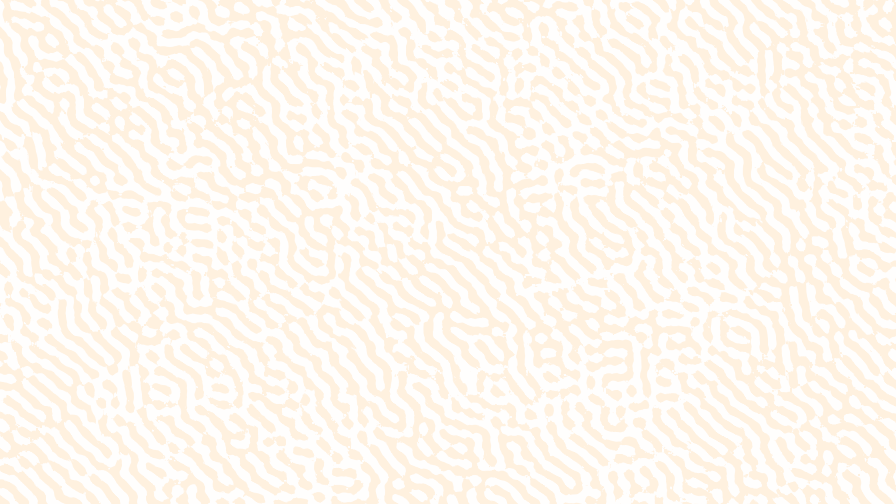
Write a Shadertoy shader that draws this pattern.

```glsl
// Labyrinth of pale worm-like stripes, leaning down to the right.
// Random plane waves near one wavelength are squashed to two phases and
// band-filtered once more; flat saddles are then pushed open or shut.

const float TAU = 6.28319;
const float WAVELENGTH = 0.0315; // in canvas heights
const int WAVES = 24;

vec3 waves[WAVES]; // xy: wave vector, z: phase

float hash(float n) {
    return fract(sin(n * 12.9898 + 4.137) * 43758.5453);
}

// Smooth value noise from -1 to 1
float noise(vec2 p) {
    vec2 cell = floor(p), f = smoothstep(0.0, 1.0, fract(p));
    float n = cell.x + 57.0 * cell.y;
    float low = mix(hash(n), hash(n + 1.0), f.x);
    float high = mix(hash(n + 57.0), hash(n + 58.0), f.x);
    return 2.0 * mix(low, high, f.y) - 1.0;
}

// Directions crowd around the diagonal, with a few strays far from it
void setupWaves() {
    for (int i = 0; i < WAVES; i++) {
        float n = float(i);
        float spread = 2.0 * (n + hash(n)) / float(WAVES) - 1.0;
        float angle = 0.76 + 0.5 * spread + 0.8 * spread * spread * spread;
        float frequency = TAU / WAVELENGTH * (0.84 + 0.36 * hash(n + 40.0));
        waves[i] = vec3(frequency * vec2(cos(angle), sin(angle)), TAU * hash(n + 80.0));
    }
}

// Sum of the waves, pushed towards -1 and 1
float twoPhase(vec2 p) {
    float sum = 0.0;
    for (int i = 0; i < WAVES; i++) {
        sum += cos(dot(waves[i].xy, p) + waves[i].z);
    }
    return tanh(2.5 * sum * sqrt(2.0 / float(WAVES)));
}

// Band-pass filter: a centre and three rings of samples
float labyrinth(vec2 p) {
    vec3 radius = WAVELENGTH * vec3(0.25, 0.6, 1.1);
    vec3 weight = vec3(0.1, -0.138, 0.036);
    float sum = 0.13 * twoPhase(p);
    for (int ring = 0; ring < 3; ring++) {
        int count = 6 + 2 * ring;
        for (int i = 0; i < count; i++) {
            float a = TAU * (float(i) + 0.5) / float(count);
            sum += weight[ring] * twoPhase(p + radius[ring] * vec2(cos(a), sin(a)));
        }
    }
    return sum;
}

void mainImage(out vec4 fragColor, in vec2 fragCoord) {
    vec3 cream = vec3(1.0, 0.945, 0.875);
    vec3 white = vec3(1.0, 0.995, 0.993);
    vec2 p = fragCoord / iResolution.y;

    setupWaves();
    float value = labyrinth(p);

    // Where the field is flat, lean to one colour so that no corners touch
    float fullSlope = TAU / WAVELENGTH / iResolution.y;
    float steepness = length(vec2(dFdx(value), dFdy(value))) / fullSlope;
    float lean = clamp(4.0 * noise(p * 9.0 + 3.0), -1.0, 1.0);
    value += 0.05 + lean * (0.06 + 0.35 * exp(-6.0 * steepness * steepness));

    // Edge about one pixel wide
    float slope = fullSlope * max(steepness, 0.3);
    fragColor = vec4(mix(cream, white, smoothstep(-0.7, 0.7, value / slope)), 1.0);
}
```
